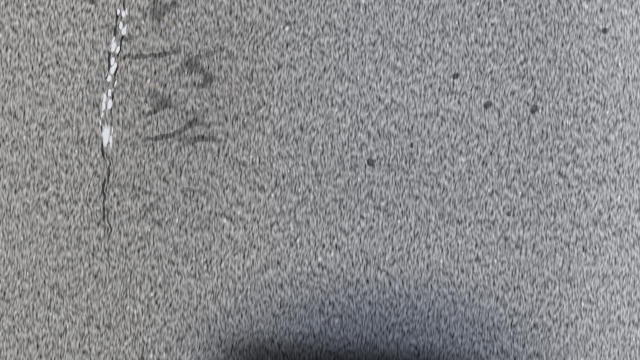
This texture is drawn by a Shadertoy shader. Its source:

```glsl
#define ASPHALT      vec3(0.568, 0.570, 0.576)
#define PAINT        vec3(0.90, 0.91, 0.93)
#define EARTH        vec3(0.56, 0.50, 0.42)
#define SHADOW_TINT  vec3(0.94, 0.98, 1.07)
#define GRAIN_FREQ   vec2(158.0, 56.0)
#define GRAIN_DEPTH  0.365
#define STAIN_DEPTH  0.40
#define CRACK_DEPTH  0.58
#define SHADOW_DEPTH 0.62

// Two uniform random values per lattice cell
vec2 hash2(vec2 cell) {
    uvec2 k = uvec2(ivec2(cell) + 4096);
    uint h = k.x * 1597334677u ^ k.y * 3812015801u;
    h = (h ^ (h >> 15)) * 2246822519u;
    h = (h ^ (h >> 13)) * 3266489917u;
    h ^= h >> 16;
    return vec2(float(h & 65535u), float(h >> 16)) / 65535.0;
}

float cornerSlope(vec2 cell, vec2 offset) {
    float angle = 6.2832 * hash2(cell).x;
    return dot(vec2(cos(angle), sin(angle)), offset);
}

float gradientNoise(vec2 p) {
    vec2 i = floor(p), f = fract(p);
    vec2 u = f * f * f * (f * (f * 6.0 - 15.0) + 10.0);
    vec2 e = vec2(1.0, 0.0);
    float low = mix(cornerSlope(i, f), cornerSlope(i + e, f - e), u.x);
    float high = mix(cornerSlope(i + e.yx, f - e.yx), cornerSlope(i + 1.0, f - 1.0), u.x);
    return mix(low, high, u.y);
}

// Soft spots jittered on a grid; radius is relative to the cell
float scatter(vec2 p, vec2 cellSize, float density, float radius) {
    vec2 q = p / cellSize, home = floor(q);
    float mask = 0.0;
    for (int y = -1; y <= 1; y++)
    for (int x = -1; x <= 1; x++) {
        vec2 id = home + vec2(x, y);
        vec2 traits = hash2(id + 301.0);
        float r = radius * mix(0.6, 1.2, traits.y);
        float spot = 1.0 - smoothstep(0.5 * r, r, length(id + hash2(id) - q));
        mask = max(mask, spot * step(traits.x, density));
    }
    return mask;
}

// Upright stone grain; opposed shears hide the lattice rows
float grain(vec2 p) {
    vec2 warp = vec2(gradientNoise(p * 9.0), gradientNoise(p * 9.0 + 40.0));
    vec2 q = p + 0.01 * warp;
    q.x -= 0.09 * q.y;
    float coarse = gradientNoise(vec2(q.x, q.y + 0.63 * q.x) * GRAIN_FREQ);
    q.x += 0.13 * q.y;
    float fine = gradientNoise(vec2(q.x, q.y - 0.81 * q.x) * GRAIN_FREQ * 1.32 + 71.0);
    float clump = gradientNoise(vec2(p.x, p.y + 0.4 * p.x) * GRAIN_FREQ * 0.45 + 19.0);
    float height = 0.78 * coarse + 0.58 * fine + 0.3 * clump;
    return height - 0.35 * height * height;
}

float line(float d, float width) {
    return 1.0 - smoothstep(0.3 * width, width, abs(d));
}

void mainImage(out vec4 fragColor, in vec2 fragCoord) {
    vec2 p = fragCoord / iResolution.y;
    float side = p.x * iResolution.y / iResolution.x;

    // Broad unevenness of the road surface
    float light = 1.0 + 0.11 * smoothstep(0.82, 1.0, side) + 0.04 * (p.y - 0.5);
    light -= 0.04 * exp(-pow((side - 0.38) * 5.0, 2.0));
    light += 0.05 * gradientNoise(p * 2.3 + 5.0);
    vec3 color = ASPHALT * light;
    color *= mix(vec3(1.01, 1.0, 0.985), vec3(0.99, 1.0, 1.015), smoothstep(0.2, 0.7, side));

    // Grain and pale stones
    color += GRAIN_DEPTH * grain(p);
    color += 0.13 * scatter(p, vec2(0.036, 0.05), 0.25, 0.14);

    // Small dark stains with ragged edges
    vec2 ragged = p + 0.006 * vec2(gradientNoise(p * 60.0), gradientNoise(p * 60.0 + 9.0));
    color *= 1.0 - STAIN_DEPTH * scatter(ragged + 0.7, vec2(0.16, 0.18), 0.2, 0.075);

    // Worn patch with wispy fissures and a little earth
    float worn = 1.0 - smoothstep(0.08, 0.33, length((p - vec2(0.49, 0.74)) * vec2(1.1, 0.6)));
    float fissure = line(gradientNoise(ragged * vec2(7.0, 13.0)), 0.13);
    fissure *= smoothstep(-0.2, 0.25, gradientNoise(p * 10.0 + 31.0));
    color *= 1.0 - worn * (0.04 + 0.32 * fissure);
    float earth = worn * scatter(ragged, vec2(0.11, 0.08), 0.22, 0.16);
    color = mix(color, EARTH * light, 0.4 * earth);

    // Crack that carries the remains of a painted stripe
    float bend = pow(max(p.y - 0.6, 0.0) / 0.4, 1.5);
    float center = 0.296 + 0.047 * bend + 0.012 * gradientNoise(vec2(p.y * 13.0, 3.5));
    float across = p.x - center;
    float reach = smoothstep(0.3, 0.4, p.y);
    float painted = smoothstep(0.57, 0.61, p.y);
    float wobble = 0.009 * gradientNoise(vec2(p.y * 38.0, 8.5));
    float gap = mix(0.006, 0.014, painted);
    float crack = max(line(across + gap + wobble, 0.005), line(across - 0.7 * gap + wobble, 0.004));
    crack *= reach * smoothstep(-0.25, 0.15, gradientNoise(vec2(p.y * 19.0, across * 40.0)));
    color *= 1.0 - CRACK_DEPTH * crack;
    float chips = scatter(vec2(across, ragged.y), vec2(0.017, 0.034), 0.72, 0.52);
    chips = max(chips, line(length((ragged - vec2(center, 0.63)) * vec2(1.0, 0.7)), 0.021));
    chips *= painted * (1.0 - smoothstep(0.013, 0.019, abs(across + wobble)));
    color = mix(color, PAINT, 0.92 * chips);

    // Cast shadow: wide penumbra and a dark core on the lower edge
    float penumbra = 1.0 - smoothstep(0.1, 1.0, length((p - vec2(1.02, -0.02)) / vec2(0.66, 0.34)));
    float rim = mix(0.115, 0.05, smoothstep(0.6, 1.4, p.x));
    float core = 1.0 - smoothstep(-0.03, rim, p.y);
    core *= smoothstep(0.52, 0.72, p.x) * (1.0 - smoothstep(1.1, 1.48, p.x));
    color *= mix(vec3(1.0), SHADOW_TINT, penumbra);
    color *= (1.0 - 0.36 * penumbra) * (1.0 - SHADOW_DEPTH * core);

    fragColor = vec4(clamp(color, 0.0, 1.0), 1.0);
}
```
